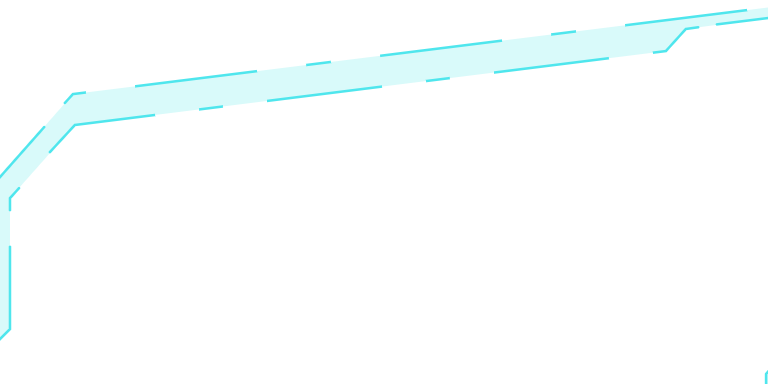
Reproduce this background procedurally as a WebGL 1 fragment shader.

```glsl
precision highp float;
uniform vec2 u_resolution;

// Signed distance to the line a-b, positive on its right
float side(vec2 p, vec2 a, vec2 b) {
  vec2 d = normalize(b - a);
  return dot(p - a, vec2(d.y, -d.x));
}

float segment(vec2 p, vec2 a, vec2 b) {
  vec2 d = b - a;
  return length(p - a - d * clamp(dot(p - a, d) / dot(d, d), 0.0, 1.0));
}

// Distance to alternating long and short dashes along a-b
float dashes(vec2 p, vec2 a, vec2 b, float start, float longDash, float gap, float shortDash) {
  float along = dot(p - a, normalize(b - a)) - start;
  float t = mod(along, longDash + shortDash + 2.0 * gap);
  float inLong = longDash * 0.5 - abs(t - longDash * 0.5);
  float inShort = shortDash * 0.5 - abs(t - longDash - gap - shortDash * 0.5);
  return max(segment(p, a, b), 0.0033 - max(inLong, inShort));
}

void main() {
  vec2 p = gl_FragCoord.xy / u_resolution.y;
  p.x *= 2.0 * u_resolution.y / u_resolution.x;
  float pixel = 1.0 / u_resolution.y;

  // Corners of the band
  vec2 topLeft = vec2(0.190, 0.755);
  vec2 topRight = vec2(2.0, 0.9805);
  vec2 wallTop = vec2(-0.03, 0.505);
  vec2 innerLeft = vec2(0.195, 0.6745);
  vec2 innerWall = vec2(0.026, 0.484);
  vec2 wallFoot = vec2(0.026, 0.143);
  vec2 footEnd = vec2(-0.01, 0.107);
  vec2 stepLow = vec2(1.734, 0.867);
  vec2 stepHigh = vec2(1.786, 0.9245);
  vec2 innerRight = vec2(2.0, 0.953);

  // Pale band between the outer and inner outlines
  float outer = min(side(p, wallTop, topLeft), side(p, topLeft, topRight));
  float stepped = min(side(p, stepLow, stepHigh), side(p, stepHigh, innerRight));
  float inner = max(side(p, innerLeft, stepLow), stepped);
  inner = min(inner, min(p.x - innerWall.x, side(p, innerWall, innerLeft)));
  inner = max(inner, min(side(p, footEnd, wallFoot), 0.2 - p.y));
  float band = min(outer, -inner);

  // Sliver of a second frame at the lower right
  vec2 sliver = vec2(1.995, 0.026);
  vec2 sliverEnd = vec2(2.005, 0.038);
  band = max(band, min(p.x - sliver.x, side(p, sliver, sliverEnd)));

  // Dashed long edges
  float line = dashes(p, topLeft, topRight, 0.163, 0.320, 0.129, 0.065);
  line = min(line, dashes(p, innerLeft, stepLow, 0.504, 0.302, 0.1155, 0.0625));

  // Strokes around the left corners
  line = min(line, segment(p, topLeft, vec2(0.169, 0.732)));
  line = min(line, segment(p, vec2(0.115, 0.669), wallTop));
  line = min(line, segment(p, innerLeft, vec2(0.130, 0.604)));
  line = min(line, segment(p, vec2(0.0495, 0.510), innerWall));
  line = min(line, segment(p, innerWall, vec2(0.026, 0.453)));
  line = min(line, segment(p, vec2(0.026, 0.357), wallFoot));
  line = min(line, segment(p, wallFoot, footEnd));

  // Strokes around the step and the sliver
  line = min(line, segment(p, stepLow, stepHigh));
  line = min(line, segment(p, stepHigh, vec2(1.818, 0.929)));
  line = min(line, segment(p, vec2(1.867, 0.9365), innerRight));
  line = min(line, segment(p, vec2(sliver.x, -0.01), sliver));
  line = min(line, segment(p, sliver, sliverEnd));

  vec3 color = mix(vec3(1.0), vec3(0.85, 0.98, 0.98), clamp(0.5 + band / pixel, 0.0, 1.0));
  float stroke = clamp(0.5 + (0.0033 - line) / pixel, 0.0, 1.0);
  color = mix(color, vec3(0.31, 0.90, 0.93), stroke);
  gl_FragColor = vec4(color, 1.0);
}
```
